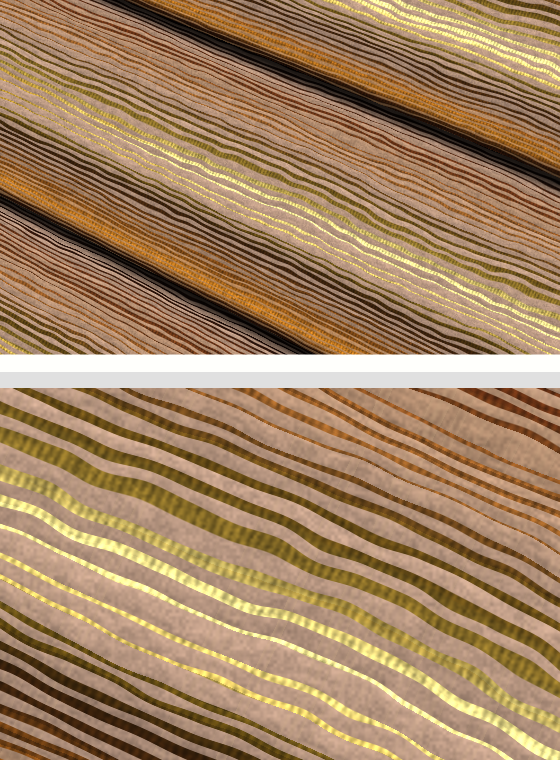
Top, the full canvas; bottom, a detail of the centre.
Write a Shadertoy shader that draws this texture.

```glsl
// Rolled folds of woven grasscloth: mauve paper strips over glinting gold foil.

const float FOLD_PERIOD = 0.661;    // distance between fold edges
const float FOLD_START = -0.137;    // edge of the upper fold
const float SLOPE = 0.43;           // fall of the strips to the right
const float FAN = 0.15;             // how much the strips fan out
const float STRIPS = 40.0;          // strips per fold
const float CROWDING = 0.05;        // tighter strips near the fold edges
const float THREAD_PITCH = 0.0088;  // spacing of the cross threads
const float MARGIN = 0.047;         // blank band along the bottom
const float TAU = 6.2831853;

const vec3 PAPER = vec3(0.715, 0.585, 0.505);
const vec3 PAPER_WARM = vec3(0.68, 0.47, 0.26);
const vec3 DULL_GOLD = vec3(0.74, 0.58, 0.20);
const vec3 THREAD = vec3(0.80, 0.67, 0.52);
const vec3 MARGIN_COLOR = vec3(1.0, 1.0, 0.99);

// Foil colour (rgb) at a place across the fold (w)
const int STOPS = 12;
const vec4 FOIL[STOPS] = vec4[STOPS](
    vec4(0.10, 0.04, 0.03, 0.00), vec4(0.42, 0.20, 0.08, 0.10),
    vec4(0.58, 0.36, 0.15, 0.25), vec4(0.38, 0.28, 0.08, 0.36),
    vec4(0.62, 0.50, 0.18, 0.44), vec4(1.00, 0.95, 0.60, 0.52),
    vec4(1.00, 0.88, 0.45, 0.60), vec4(0.38, 0.29, 0.07, 0.66),
    vec4(0.25, 0.14, 0.05, 0.74), vec4(0.56, 0.32, 0.09, 0.85),
    vec4(0.77, 0.48, 0.12, 0.93), vec4(0.24, 0.10, 0.04, 1.00));

float hash(vec2 p) {
    vec3 q = fract(p.xyx * 0.1031);
    q += dot(q, q.yzx + 33.33);
    return fract((q.x + q.y) * q.z);
}

float noise(vec2 p) {
    vec2 i = floor(p), f = fract(p);
    f = f * f * (3.0 - 2.0 * f);
    return mix(mix(hash(i), hash(i + vec2(1, 0)), f.x),
               mix(hash(i + vec2(0, 1)), hash(i + vec2(1, 1)), f.x), f.y);
}

vec3 foilColor(float u) {
    vec3 color = FOIL[0].rgb;
    for (int i = 1; i < STOPS; i++)
        color = mix(color, FOIL[i].rgb, smoothstep(FOIL[i - 1].w, FOIL[i].w, u));
    return color;
}

void mainImage(out vec4 fragColor, in vec2 fragCoord) {
    float pixel = 1.0 / iResolution.y;
    vec2 p = fragCoord * pixel;
    float down = 1.0 - p.y;

    // Coordinates across and along the fanned strips
    float across = (down - SLOPE * p.x) / (1.0 + FAN * p.x);
    float along = p.x * 0.91 + down * 0.41;
    float place = (across - FOLD_START) / FOLD_PERIOD;
    place += 0.006 * (noise(vec2(along * 4.0, 3.0)) - 0.5);
    float fold = floor(place);
    float rawU = place - fold;
    float u = rawU - 0.45 * abs(fold) * rawU * (1.0 - rawU);

    // Irregular strips, crowded where the fold turns away
    float strip = STRIPS * (rawU + CROWDING * sin(TAU * rawU)) + fold * 61.0 + 200.0;
    strip += 1.0 * (noise(vec2(along * 5.0, strip * 0.3)) - 0.5);
    strip += 0.30 * (noise(vec2(along * 24.0, strip * 0.8)) - 0.5);
    float row = floor(strip);
    float within = fract(strip) - 0.5;
    float kind = hash(vec2(row, 7.0));
    float width = mix(0.40, 0.76, kind) + 0.25 * step(0.88, kind);
    width += 0.24 * (noise(vec2(along * 18.0, row * 3.7)) - 0.5);
    width -= 0.17 * smoothstep(0.78, 0.9, u);
    float blur = 0.6 * pixel * STRIPS / FOLD_PERIOD
               * (1.0 + CROWDING * TAU * cos(TAU * rawU));
    float paperMask = 1.0 - smoothstep(-blur, blur, abs(within) - 0.5 * width);

    // Cross threads and fine fibre
    float bend = along + 0.003 * noise(vec2(along * 30.0, across * 25.0));
    float thread = 0.5 + 0.5 * cos(TAU * bend / THREAD_PITCH);
    float threadTone = hash(vec2(floor(bend / THREAD_PITCH), 19.0));
    float fibre = noise(vec2(along * 70.0, strip * 4.0)) - 0.5;
    float grain = noise(p * 330.0) - 0.5;

    // Foil, with the glint growing toward the right
    float glint = smoothstep(0.42, 0.5, u) * (1.0 - smoothstep(0.6, 0.66, u));
    float shine = smoothstep(-0.1, 0.65, p.x + 0.35 * (noise(vec2(along * 7.0, row)) - 0.5));
    vec3 foil = foilColor(u + 0.03 * (hash(vec2(row, 2.0)) - 0.5));
    foil = mix(foil, min(foil, DULL_GOLD), glint * (1.0 - shine));
    foil *= 0.85 + 0.3 * hash(vec2(row, 31.0)) * (1.0 - 0.4 * glint) + 0.1 * glint;
    foil *= 1.06 - 0.24 * thread + 0.25 * fibre + 0.25 * grain;

    // Paper strips, lit from above and warmed on the turning side
    float warmth = smoothstep(0.78, 0.92, u)
                 + 0.35 * smoothstep(0.05, 0.12, u) * (1.0 - smoothstep(0.15, 0.36, u));
    vec3 paper = mix(PAPER, PAPER_WARM, 0.75 * warmth);
    paper *= 1.0 - 0.16 * within + 0.16 * fibre + 0.16 * grain;
    paper *= 0.93 + 0.14 * hash(vec2(row, 43.0));
    paper *= 1.0 - 0.13 * smoothstep(0.63, 0.75, u) * (1.0 - smoothstep(0.8, 0.9, u));
    paper = mix(paper, THREAD, 0.3 * thread * threadTone);

    // Shadow beneath each edge
    float shadow = mix(0.14, 1.0, smoothstep(0.004, 0.075, rawU));
    shadow *= 1.0 - 0.55 * smoothstep(0.955, 1.0, rawU);
    vec3 color = mix(foil, paper, paperMask) * shadow;

    float cloth = smoothstep(-pixel, pixel, p.y - MARGIN);
    fragColor = vec4(mix(MARGIN_COLOR, clamp(color, 0.0, 1.0), cloth), 1.0);
}
```
